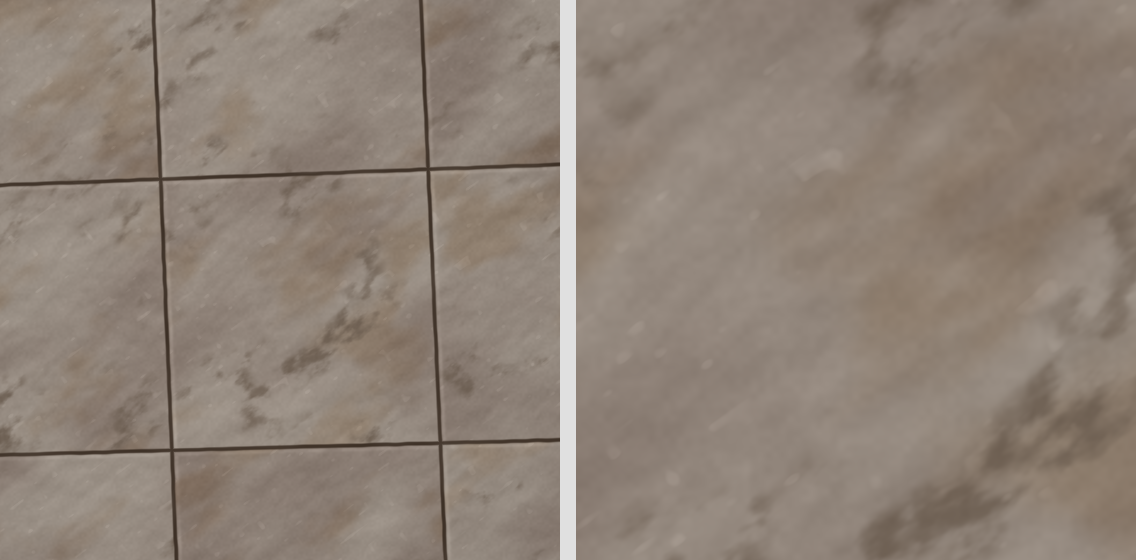
Left: the whole. Right: its middle third, enlarged.
This texture is drawn by a three.js fragment shader. Its source:

```glsl
#define STONE_DARK vec3(0.525, 0.472, 0.435)
#define STONE_LIGHT vec3(0.602, 0.562, 0.522)
#define TAN_TINT vec3(0.93, 0.885, 0.83)
#define SCUFF_COLOR vec3(0.41, 0.355, 0.305)
#define GROUT_COLOR vec3(0.235, 0.185, 0.145)
#define GROUT_CORE 0.0013
#define GROUT_SOFT 0.0053
#define RIM_OFFSET 0.0075
#define RIM_GLOW 0.045
#define RELIEF 0.11
#define GRAIN 0.018

varying vec2 vUv;

float hash(vec2 p) {
  vec3 q = fract(p.xyx * 0.1031);
  q += dot(q, q.yzx + 33.33);
  return fract((q.x + q.y) * q.z);
}

float noise(vec2 p) {
  vec2 cell = floor(p);
  vec2 f = fract(p);
  f = f * f * (3.0 - 2.0 * f);
  float low = mix(hash(cell), hash(cell + vec2(1.0, 0.0)), f.x);
  float high = mix(hash(cell + vec2(0.0, 1.0)), hash(cell + 1.0), f.x);
  return mix(low, high, f.y);
}

float fbm(vec2 p) {
  float sum = 0.0;
  float gain = 0.5;
  for (int i = 0; i < 4; i++) {
    sum += gain * noise(p);
    p = mat2(1.6, 1.2, -1.2, 1.6) * p + 17.3;
    gain *= 0.5;
  }
  return sum / 0.9375;
}

// Slightly skewed grid: whole numbers fall on the grout lines
vec2 tileGrid(vec2 p) {
  return vec2((p.x - 0.315 + 0.0417 * p.y) / (0.4806 - 0.0027 * p.y),
              (p.y - 0.1875 - 0.027 * p.x) / (0.4818 + 0.010 * p.x));
}

vec3 stone(vec2 p, vec2 tile) {
  // Each tile shows its own part of the diagonal veining
  vec2 local = p + 7.0 * vec2(hash(tile + 41.0), hash(tile + 83.0)) + 3.0;
  vec2 vein = vec2(dot(local, vec2(0.80, 0.60)) * 0.7,
                   dot(local, vec2(-0.60, 0.80)) * 1.25);

  // Cloudy base with warm patches
  float cloud = fbm(vein * 6.0);
  vec3 color = mix(STONE_DARK, STONE_LIGHT, smoothstep(0.22, 0.76, cloud));
  float warm = smoothstep(0.50, 0.74, fbm(vein * 8.0 + 31.0));
  color *= mix(vec3(1.0), TAN_TINT, warm);

  // Shallow embossed surface
  vec2 fine = vein * 22.0 + 11.0;
  color += RELIEF * (fbm(fine) - fbm(fine + vec2(0.12, 0.28)));

  // Clustered scuffs and small pale chips
  float cluster = smoothstep(0.53, 0.72, fbm(vein * 10.0 + 57.0));
  float scuff = cluster * smoothstep(0.42, 0.78, fbm(vein * 38.0 + 5.0));
  color = mix(color, SCUFF_COLOR, 0.85 * scuff);
  float chip = smoothstep(0.86, 0.97, noise(vein * 75.0 + 9.0));
  return color + 0.035 * chip;
}

void main() {
  vec2 grid = tileGrid(vUv);
  vec3 color = stone(vUv, floor(grid));

  // Uneven room light and fine grain
  float light = 1.015 - 0.07 * dot(vUv - vec2(0.40, 0.52), vUv - vec2(0.40, 0.52));
  color *= light + 0.025 * (fbm(vUv * 2.5 + 4.0) - 0.5);
  color += GRAIN * (noise(vUv * 230.0) - 0.5);

  // Signed distances to the nearest grout lines, with worn edges
  vec2 d = (fract(grid + 0.5) - 0.5) * vec2(0.479, 0.487);
  d += 0.0012 * (vec2(noise(vUv * 48.0), noise(vUv * 48.0 + 70.0)) - 0.5);

  // Pale rims right of and below the joints
  vec2 rimDistance = (d - vec2(RIM_OFFSET, -RIM_OFFSET)) / 0.0035;
  vec2 rim = exp(-rimDistance * rimDistance);
  color += RIM_GLOW * max(rim.x, rim.y) * (0.5 + noise(vUv * 32.0 + 20.0));

  // Dark joints with soft shoulders
  vec2 joint = 1.0 - smoothstep(vec2(GROUT_CORE), vec2(GROUT_SOFT), abs(d));
  float wear = 0.84 + 0.16 * noise(vUv * 20.0 + 90.0);
  color = mix(color, GROUT_COLOR, max(joint.x, joint.y) * wear);

  gl_FragColor = vec4(clamp(color, 0.0, 1.0), 1.0);
}
```
